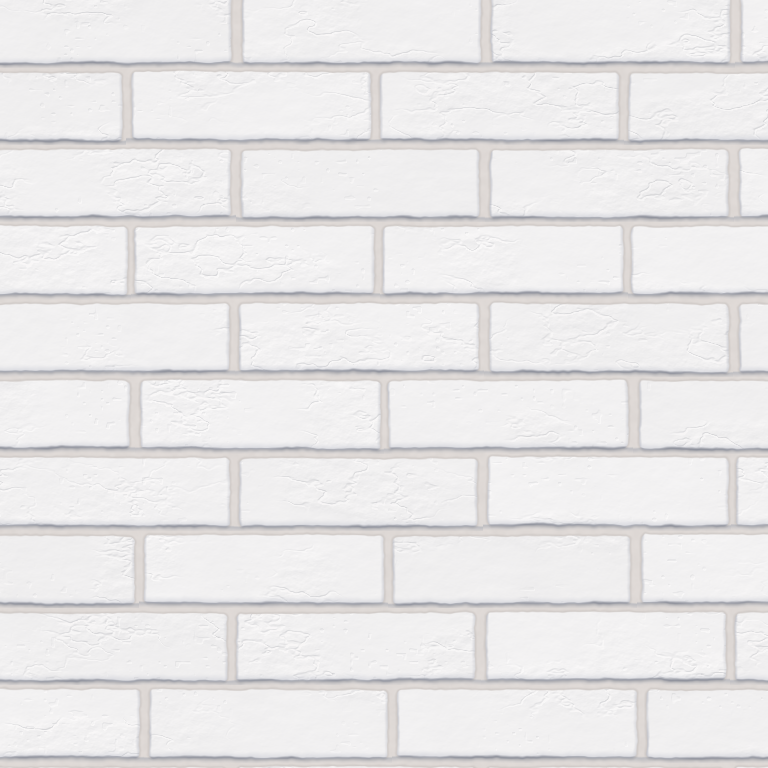
Write a three.js fragment shader that draws this texture.

```glsl
// White painted brick wall in running bond, ten courses with pale mortar and cracked faces.
varying vec2 vUv;

float hash(vec2 p) {
  vec3 q = fract(vec3(p.xyx) * 0.1031);
  q += dot(q, q.yzx + 33.33);
  return fract((q.x + q.y) * q.z);
}

float noise(vec2 p) {
  vec2 i = floor(p);
  vec2 f = fract(p);
  f = f * f * (3.0 - 2.0 * f);
  return mix(mix(hash(i), hash(i + vec2(1.0, 0.0)), f.x),
             mix(hash(i + vec2(0.0, 1.0)), hash(i + 1.0), f.x), f.y);
}

float fbm(vec2 p) {
  float sum = 0.0;
  float amp = 0.53;
  for (int i = 0; i < 4; i++) {
    sum += amp * noise(p);
    p = mat2(1.66, 1.25, -1.25, 1.66) * p + 7.3;
    amp *= 0.5;
  }
  return sum;
}

// Height of the painted face: fine grain, torn ridges, wandering cracks and pits
float relief(vec2 p) {
  float worn = smoothstep(0.45, 0.75, noise(p * vec2(10.0, 17.0)));
  float grain = fbm(p * vec2(50.0, 75.0));
  float vein = abs(fbm(p * vec2(17.0, 34.0) + 5.0) - 0.5);
  float crack = (1.0 - smoothstep(0.0, 0.035, vein)) * worn;
  float pit = smoothstep(0.8, 0.93, noise(p * vec2(130.0, 190.0)))
            * smoothstep(0.45, 0.7, noise(p * 13.0 + 40.0));
  return grain * (0.35 + 0.65 * worn) - 0.5 * crack - 0.3 * pit;
}

float roundedBox(vec2 p, vec2 halfSize, float radius) {
  vec2 q = abs(p) - halfSize + radius;
  return length(max(q, 0.0)) + min(max(q.x, q.y), 0.0) - radius;
}

void main() {
  vec2 p = vUv;

  // Course and brick, alternate courses shifted by about half a brick
  float row = floor((p.y - 0.007) / 0.1005);
  float joint = mod(row, 2.0) < 0.5 ? 0.187 - 0.0028 * row : 0.302 + 0.0008 * row;
  float col = floor((p.x - joint) / 0.324);
  vec2 id = vec2(col, row) + 20.0;
  vec2 rnd = vec2(hash(id), hash(id + 51.7));

  // Slightly moved, tilted and ragged outline
  vec2 centre = vec2(joint + (col + 0.5) * 0.324, 0.007 + (row + 0.5) * 0.1005);
  vec2 q = p - centre - (rnd - 0.5) * vec2(0.004, 0.002);
  q.y += q.x * (rnd.x - 0.5) * 0.012;
  q += 0.0022 * (vec2(noise(p * 55.0), noise(p * 48.0 + 19.0)) - 0.5);
  q += 0.0012 * (vec2(noise(p * 170.0), noise(p * 150.0 + 31.0)) - 0.5);
  vec2 halfSize = vec2(0.1555, 0.0445) + (rnd.yx - 0.5) * vec2(0.002, 0.001);
  float d = roundedBox(q, halfSize, 0.006);
  float face = 1.0 - smoothstep(-0.0013, 0.0013, d);
  float below = q.y + halfSize.y;
  float left = q.x + halfSize.x;
  float right = halfSize.x - q.x;

  // Mortar, shaded under each brick and beside its ends
  vec3 mortar = vec3(0.872, 0.85, 0.838) + 0.03 * (fbm(p * 110.0) - 0.5);
  float shadow = smoothstep(-0.007, 0.001, below) * (1.0 - smoothstep(0.0, 0.003, below));
  mortar = mix(mortar, vec3(0.68, 0.69, 0.72), 0.65 * shadow);
  mortar -= 0.06 * (1.0 - smoothstep(0.0, 0.004, abs(d)));

  // Painted face lit from above
  vec2 s = p + rnd * 37.0;
  float slope = relief(s) - relief(s + vec2(-0.0007, 0.0016));
  vec3 paint = vec3(0.945, 0.941, 0.943) + 0.012 * (rnd.y - 0.5);
  paint += 0.014 * (fbm(s * 16.0) - 0.5);
  paint += clamp(slope * 0.17, -0.17, 0.025) * vec3(1.04, 1.0, 0.93);

  // Rounded rims: cool bevel and dark lip at the bottom, fainter lines at the ends
  float uneven = noise(vec2(p.x * 32.0, row * 9.0));
  float bevel = 1.0 - smoothstep(0.0, 0.011, below);
  float lip = 1.0 - smoothstep(0.0008, 0.0025 + 0.0025 * uneven, below);
  float ends = max(1.0 - smoothstep(0.0, 0.004, left),
                   0.6 - 0.6 * smoothstep(0.0, 0.005, right));
  paint = mix(paint, vec3(0.77, 0.78, 0.82), 0.5 * bevel);
  paint = mix(paint, vec3(0.56, 0.57, 0.61), lip * (0.6 + 0.4 * uneven));
  paint = mix(paint, vec3(0.69, 0.7, 0.74), ends * (0.35 + 0.4 * noise(p * 45.0)));

  gl_FragColor = vec4(mix(mortar, paint, face), 1.0);
}
```
